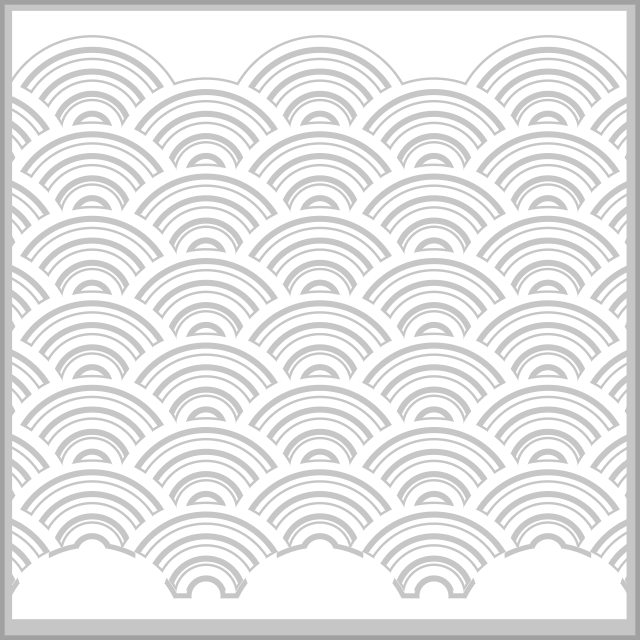
Reproduce this pattern procedurally as a Shadertoy shader.

```glsl
// Staggered rows of overlapping wave fans inside a grey double frame.
// Each fan is four hollow concentric bands, cut back by the three fans in
// front of it; a thin crest line tops the field and a scalloped rim ends it.

const vec3 PAPER = vec3(1.0);
const vec3 INK = vec3(0.775);
const vec3 FRAME_DARK = vec3(0.63);

const vec2 PITCH = vec2(0.17806, 0.13203);  // column step, row step
const vec2 FIRST_FAN = vec2(0.5, 0.7949);   // middle column, top row
const int LAST_ROW = 5;
const int SIDE_COLUMNS = 3;

const float RADIUS = 0.132;
const float CREST_RADIUS = 0.1503;          // clearance to diagonal fans
const float BELOW_RADIUS = 0.1437;          // clearance to the fan below
const vec4 BAND_OUTER = vec4(RADIUS, 0.098, 0.0632, 0.0322);
const vec4 BAND_INNER = vec4(0.1111, 0.0772, 0.0469, -0.1);
const float THICK = 0.0095;
const float THIN = 0.0038;

float disc(vec2 p, vec2 center, float radius) {
    return length(p - center) - radius;
}

float box(vec2 p, vec2 lower, vec2 upper) {
    vec2 d = max(lower - p, p - upper);
    return max(d.x, d.y);
}

float coverage(float d, float pixel) {
    return clamp(0.5 - d / pixel, 0.0, 1.0);
}

// Odd columns sit half a row lower.
vec2 fanCenter(int column, int row) {
    float drop = float(row) + 0.5 * float(column & 1);
    return FIRST_FAN + PITCH * vec2(float(column), -drop);
}

// Closed band: thick outer arc, thin inner arc and thin ends.
float hollowBand(float r, float outer, float inner, float cut) {
    float body = max(max(r - outer, inner - r), cut);
    float hollow = max(max(r - outer + THICK, inner + THIN - r), cut + THIN);
    return max(body, -hollow);
}

// One fan, with q measured from its centre.
float fan(vec2 q) {
    vec2 diagonal = vec2(PITCH.x, -0.5 * PITCH.y);
    float cut = -disc(vec2(abs(q.x), q.y), diagonal, CREST_RADIUS);
    cut = max(cut, -disc(q, vec2(0.0, -PITCH.y), BELOW_RADIUS));
    float r = length(q);
    float d = 1.0;
    for (int i = 0; i < 4; i++) {
        d = min(d, hollowBand(r, BAND_OUTER[i], BAND_INNER[i], cut));
    }
    return d;
}

float fanField(vec2 p) {
    float d = 1.0;
    for (int c = -SIDE_COLUMNS; c <= SIDE_COLUMNS; c++) {
        for (int k = 0; k <= LAST_ROW; k++) {
            d = min(d, fan(p - fanCenter(c, k)));
        }
    }
    return d;
}

// Thin line along the joined tops of the first row.
float crestLine(vec2 p, float lowest) {
    float d = 1.0;
    for (int c = -SIDE_COLUMNS; c <= SIDE_COLUMNS; c++) {
        d = min(d, disc(p, fanCenter(c, 0), CREST_RADIUS));
    }
    return max(max(d, -d - THIN), lowest - p.y);
}

// Cuts open the lower edge and rims it near the last fan centres.
float finishLowerEdge(vec2 p, float ink) {
    float empty = p.y - 0.0651;
    float nearCenter = 1.0;
    for (int c = -SIDE_COLUMNS; c <= SIDE_COLUMNS; c++) {
        vec2 center = fanCenter(c, LAST_ROW);
        empty = min(empty, disc(p, center, BAND_OUTER[3] - THICK));
        nearCenter = min(nearCenter, disc(p, center, 0.0677));
        if ((c & 1) == 0) {
            empty = min(empty, disc(p, fanCenter(c, LAST_ROW + 1), 0.142));
        }
    }
    float rim = max(empty - 0.0079, nearCenter);
    return max(min(ink, rim), -empty);
}

void mainImage(out vec4 fragColor, in vec2 fragCoord) {
    vec2 p = fragCoord / iResolution.xy;
    float pixel = 1.0 / min(iResolution.x, iResolution.y);

    // Wave field
    float ink = finishLowerEdge(p, min(fanField(p), crestLine(p, 0.83)));
    vec3 color = mix(PAPER, INK, coverage(ink, pixel));

    // Frame: light mat, then dark outer edge
    float sheet = box(p, vec2(0.0189, 0.0325), vec2(0.979, 0.983));
    float mat = box(p, vec2(0.0073), vec2(0.9927));
    color = mix(INK, color, coverage(sheet, pixel));
    color = mix(FRAME_DARK, color, coverage(mat, pixel));

    fragColor = vec4(color, 1.0);
}
```
